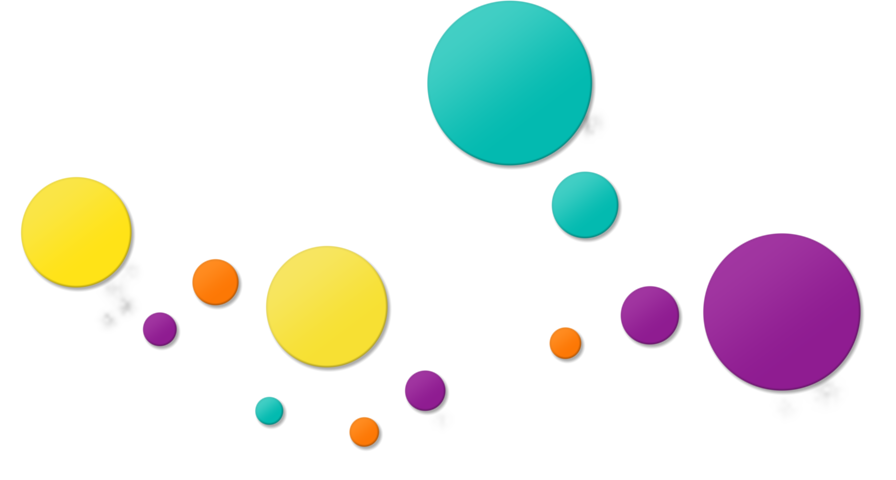
A Shadertoy shader for this background:

```glsl
// Scattered paper discs in teal, yellow, orange and purple on white, with soft shadows.

const int DISC_COUNT = 12;
const int SMUDGE_COUNT = 8;

// Each disc: centre x, centre y, radius (in canvas heights), colour index.
const vec4 DISCS[DISC_COUNT] = vec4[](
    vec4(1.062, 0.827, 0.1715, 0.0), vec4(1.219, 0.573, 0.0693, 0.0),
    vec4(0.561, 0.144, 0.0290, 0.0), vec4(0.159, 0.516, 0.1150, 1.0),
    vec4(0.681, 0.361, 0.1265, 2.0), vec4(0.449, 0.412, 0.0480, 3.0),
    vec4(0.759, 0.100, 0.0307, 3.0), vec4(1.178, 0.285, 0.0328, 3.0),
    vec4(0.333, 0.314, 0.0350, 4.0), vec4(0.886, 0.186, 0.0420, 4.0),
    vec4(1.354, 0.343, 0.0607, 4.0), vec4(1.629, 0.350, 0.1637, 4.0));

// Each smudge: centre x, centre y, size, strength.
const vec4 SMUDGES[SMUDGE_COUNT] = vec4[](
    vec4(0.238, 0.398, 0.018, 0.12), vec4(0.263, 0.362, 0.015, 0.20),
    vec4(0.226, 0.333, 0.014, 0.16), vec4(0.270, 0.435, 0.016, 0.08),
    vec4(1.229, 0.742, 0.020, 0.15), vec4(1.720, 0.187, 0.025, 0.08),
    vec4(1.637, 0.153, 0.020, 0.04), vec4(0.920, 0.125, 0.016, 0.04));

// Lit (upper left) and shaded (lower right) tints of each paper.
const vec3 LIT[5] = vec3[](
    vec3(0.26, 0.81, 0.77), vec3(0.98, 0.90, 0.28), vec3(0.97, 0.90, 0.38),
    vec3(1.00, 0.55, 0.13), vec3(0.63, 0.21, 0.63));
const vec3 SHADED[5] = vec3[](
    vec3(0.01, 0.73, 0.69), vec3(1.00, 0.89, 0.09), vec3(0.97, 0.88, 0.20),
    vec3(0.99, 0.47, 0.02), vec3(0.56, 0.11, 0.57));

float hash(vec2 cell) {
    vec3 q = fract(cell.xyx * 0.1031);
    q += dot(q, q.yzx + 33.33);
    return fract((q.x + q.y) * q.z);
}

float valueNoise(vec2 p) {
    vec2 cell = floor(p), f = fract(p);
    f = f * f * (3.0 - 2.0 * f);
    float low = mix(hash(cell), hash(cell + vec2(1, 0)), f.x);
    float high = mix(hash(cell + vec2(0, 1)), hash(cell + vec2(1, 1)), f.x);
    return mix(low, high, f.y);
}

float circleDistance(vec2 p, vec2 centre, float radius) {
    return length(p - centre) - radius;
}

// Shadow cast to the lower right, tight and fading outward.
float discShadow(vec2 p, vec4 disc) {
    float d = circleDistance(p, disc.xy + vec2(0.004, -0.005), disc.z);
    return 0.32 * (1.0 - smoothstep(-0.004, 0.006, d));
}

float smudge(vec2 p, vec4 spot) {
    vec2 q = (p - spot.xy) / spot.z;
    return spot.w * exp(-dot(q, q)) * (0.3 + 1.2 * valueNoise(p * 90.0));
}

// Paper surface: diagonal gradient with a thin dark rim on the shaded side.
vec3 discColor(vec2 p, vec4 disc) {
    int paper = int(disc.w);
    vec2 local = (p - disc.xy) / disc.z;
    float diagonal = dot(local, vec2(0.6, -0.8));
    vec3 color = mix(LIT[paper], SHADED[paper], smoothstep(-0.95, 0.6, diagonal));
    float rim = smoothstep(-0.006, 0.0, circleDistance(p, disc.xy, disc.z));
    return color * (1.0 - rim * mix(0.06, 0.28, smoothstep(-0.3, 0.8, diagonal)));
}

void mainImage(out vec4 fragColor, in vec2 fragCoord) {
    vec2 p = fragCoord / iResolution.y;
    float pixel = 1.0 / iResolution.y;
    vec3 color = vec3(1.0);

    // Faint grey marks on the background
    for (int i = 0; i < SMUDGE_COUNT; i++)
        color -= smudge(p, SMUDGES[i]);

    // Discs over their shadows
    for (int i = 0; i < DISC_COUNT; i++) {
        vec4 disc = DISCS[i];
        float d = circleDistance(p, disc.xy, disc.z);
        color *= 1.0 - discShadow(p, disc);
        color = mix(color, discColor(p, disc), 1.0 - smoothstep(-pixel, pixel, d));
    }

    fragColor = vec4(color, 1.0);
}
```
